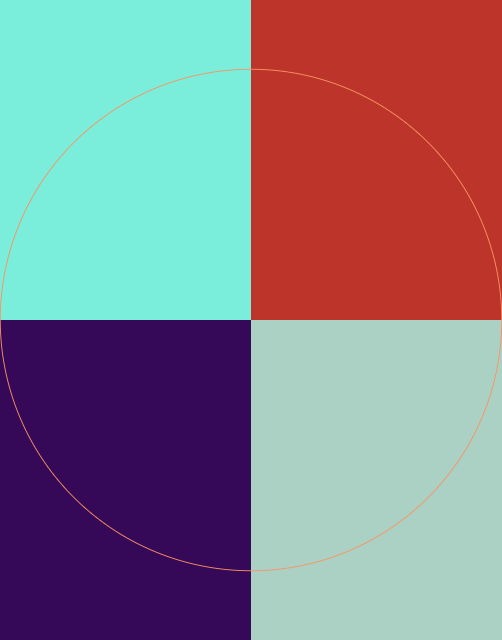
A Shadertoy shader for this background:

```glsl
// Four flat colour quadrants crossed by a thin orange circle as wide as the canvas.

// Coverage of the region where the signed distance is negative.
float coverage(float signedDistance, float pixel) {
    return clamp(0.5 - signedDistance / pixel, 0.0, 1.0);
}

void mainImage(out vec4 fragColor, in vec2 fragCoord) {
    // Centred coordinates, in canvas widths
    float pixel = 1.0 / iResolution.x;
    vec2 p = (fragCoord - 0.5 * iResolution.xy) * pixel;

    // Quadrants
    vec3 aqua = vec3(0.478, 0.933, 0.855);
    vec3 red = vec3(0.737, 0.204, 0.165);
    vec3 purple = vec3(0.208, 0.035, 0.345);
    vec3 sage = vec3(0.671, 0.820, 0.773);
    float right = coverage(-p.x, pixel);
    float top = coverage(-p.y, pixel);
    vec3 color = mix(mix(purple, sage, right), mix(aqua, red, right), top);

    // Circle outline
    vec3 orange = vec3(0.98, 0.57, 0.38);
    float ring = abs(length(p) - 0.4995) - 0.0009;
    color = mix(color, orange, coverage(ring, pixel));

    fragColor = vec4(color, 1.0);
}
```
